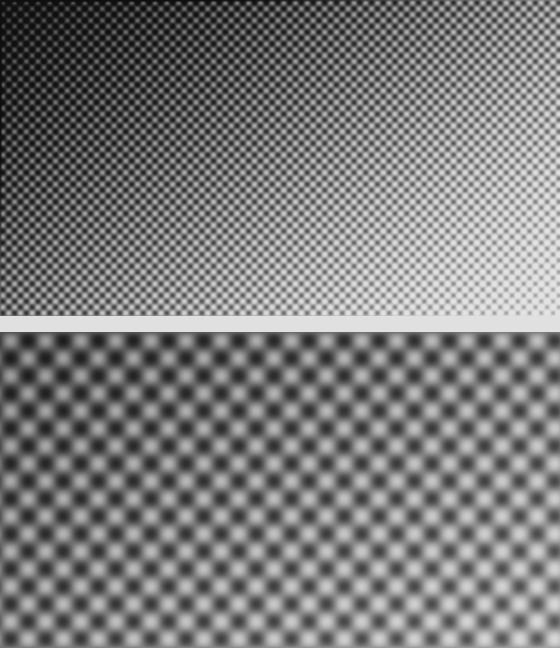
Top, the full canvas; bottom, a detail of the centre.
This pattern is drawn by a WebGL 1 fragment shader. Its source:

```glsl
precision highp float;
// Soft halftone screen: a staggered grid of blurred dots over a diagonal ramp.
// A product of sines forms the dots; adding the ramp and passing the sum
// through a soft threshold turns light dots on dark into dark dots on light.

uniform vec2 u_resolution;

const float TAU = 6.2831853;
const float PERIODS_DOWN = 27.0;            // 48 across on a 16:9 canvas
const float DOT_STRENGTH = 0.46;            // dot height before the threshold
const float RAMP_STRENGTH = 1.6;            // tone range from corner to corner
const vec2 RAMP_WEIGHT = vec2(0.54, 0.46);  // share of rightward and downward ramp
const vec3 INK = vec3(0.06);
const vec3 PAPER = vec3(0.89);
const float EDGE_WIDTH = 0.010;             // shaded rim, in canvas heights
const float EDGE_SHADE = 0.55;

// Staggered dots: -1 at dark centres, +1 at light centres.
float dotScreen(vec2 p) {
  vec2 wave = sin(TAU * PERIODS_DOWN * p);
  return -wave.x * wave.y;
}

// Tone from 0 at the upper left to 1 at the lower right.
float diagonalRamp(vec2 uv) {
  return dot(vec2(uv.x, 1.0 - uv.y), RAMP_WEIGHT);
}

// Narrow shade along the left and top edges, fading as the tone lightens.
float edgeShade(vec2 p, float tone) {
  float inset = min(p.x, 1.0 - p.y);
  float rim = 1.0 - smoothstep(0.0, EDGE_WIDTH, inset);
  return EDGE_SHADE * rim * (1.0 - smoothstep(0.1, 0.5, tone));
}

void main() {
  vec2 uv = gl_FragCoord.xy / u_resolution;
  vec2 p = gl_FragCoord.xy / u_resolution.y;

  float tone = diagonalRamp(uv);
  float level = RAMP_STRENGTH * (tone - 0.5) + DOT_STRENGTH * dotScreen(p);
  level -= edgeShade(p, tone);

  // Soft threshold between ink and paper
  float coverage = smoothstep(-1.0, 1.0, level);
  gl_FragColor = vec4(mix(INK, PAPER, coverage), 1.0);
}
```
